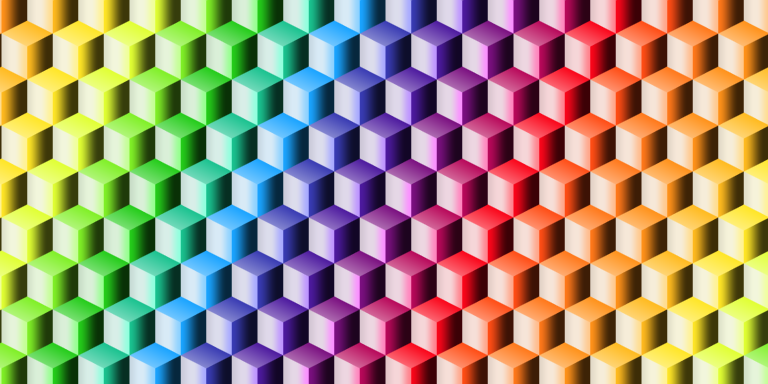
Write a Shadertoy shader that draws this pattern.

```glsl
// Stacked isometric cubes whose hues run diagonally through a fifteen-step rainbow.

const float SIDE = 0.645;   // vertical edge, in cube widths
const float SLANT = 0.253;  // rise of a slanted edge
const float ROW = SIDE + SLANT;

const vec3 RAINBOW[15] = vec3[15](
    vec3(1.0, 0.57, 0.10), vec3(1.0, 0.73, 0.12), vec3(1.0, 0.90, 0.15),
    vec3(0.88, 1.0, 0.20), vec3(0.50, 0.94, 0.15), vec3(0.14, 0.80, 0.10),
    vec3(0.10, 0.76, 0.56), vec3(0.10, 0.64, 1.0), vec3(0.22, 0.23, 0.70),
    vec3(0.30, 0.10, 0.62), vec3(0.48, 0.06, 0.50), vec3(0.72, 0.03, 0.35),
    vec3(0.98, 0.02, 0.10), vec3(1.0, 0.30, 0.08), vec3(1.0, 0.47, 0.10));

// Half height of the cube outline at a given distance from its axis
float outline(float x) {
    return 0.5 * SIDE + SLANT * (1.0 - 2.0 * abs(x));
}

// Position inside a cube of the given row (xy, y up) and its diagonal index (z)
vec3 cubeCell(vec2 p, float row) {
    float x = p.x + 0.5 * row;
    float diagonal = floor(x + 0.5);
    return vec3(x - diagonal, row * ROW - p.y, diagonal);
}

vec3 shadeCube(vec2 q, vec3 base) {
    float corner = 0.5 * SIDE - SLANT;
    float above = q.y - corner;

    // Top: lighter towards the front left
    if (above > 2.0 * SLANT * abs(q.x)) {
        float front = clamp(1.0 - above / (2.0 * SLANT) - q.x, 0.0, 1.0);
        return mix(base, vec3(1.0), 0.38 * front);
    }
    // Left: pale, with a tinted glow beside the front edge
    if (q.x < 0.0) {
        float across = 1.0 + 2.0 * q.x;
        vec3 pale = mix(base, vec3(0.96), 0.87) * mix(0.92, 1.0, smoothstep(0.0, 0.4, across));
        vec3 glow = mix(base / max(base.r, max(base.g, base.b)), vec3(1.0), 0.5);
        return mix(pale, glow, smoothstep(0.5, 1.0, across));
    }
    // Right: falls into shadow
    return base * mix(1.0, 0.24, smoothstep(0.0, 0.8, 2.0 * q.x));
}

vec3 cubes(vec2 p) {
    float row = floor(p.y / ROW + 0.5);
    vec3 cell = cubeCell(p, row);
    // Step to the neighbouring row beyond the zigzag outline
    if (abs(cell.y) > outline(cell.x)) {
        cell = cubeCell(p, row - sign(cell.y));
    }
    return shadeCube(cell.xy, RAINBOW[(int(cell.z) + 15) % 15]);
}

void mainImage(out vec4 fragColor, in vec2 fragCoord) {
    // Average a 4 x 4 grid to smooth the edges
    vec3 total = vec3(0.0);
    for (int i = 0; i < 16; i++) {
        vec2 jitter = (vec2(i % 4, i / 4) + 0.5) / 4.0 - 0.5;
        vec2 uv = (fragCoord + 1.3 * jitter) / iResolution.y;
        total += cubes(vec2(uv.x, 1.0 - uv.y) * 7.5 - vec2(0.03, 0.08));
    }
    fragColor = vec4(total / 16.0, 1.0);
}
```
